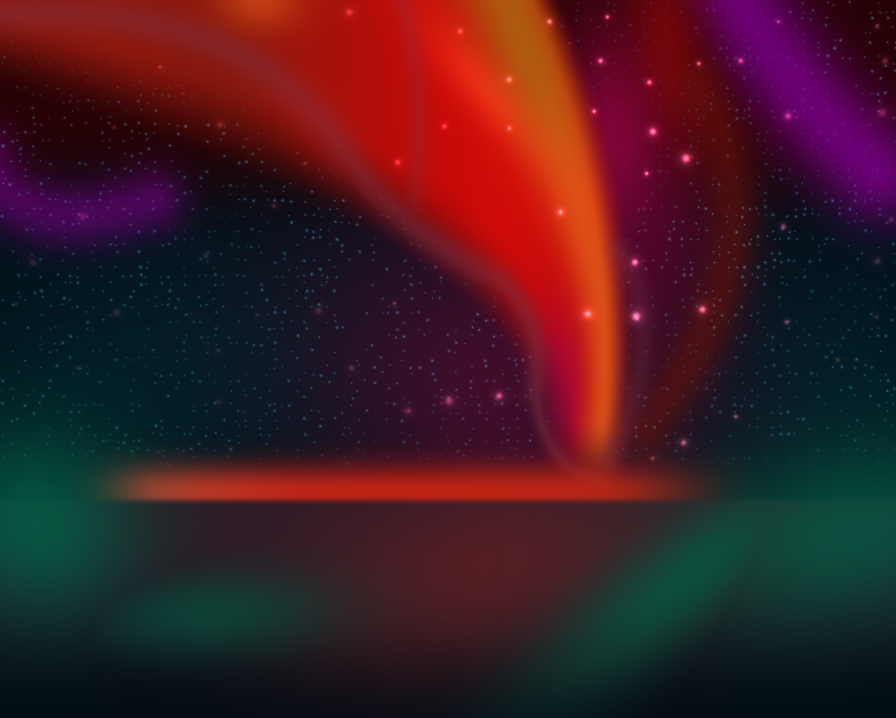
A Shadertoy shader for this background:

```glsl
// Draws a red aurora curtain rising from a glowing horizon under a starry sky.

const vec2 CANVAS = vec2(1.25, 1); // design proportions
const float HORIZON = .304;
const float DUST_CELLS = 95.;
const float SPARK_CELLS = 15.;
const float FOLD_AMOUNT = .1;

const vec3 NAVY = vec3(.012, .045, .075);
const vec3 DEEP_SEA = vec3(0, .125, .165);
const vec3 PLUM = vec3(.28, .05, .17);
const vec3 EMBER = vec3(.15, .008, .02);
const vec3 CRIMSON = vec3(.77, .04, .03);
const vec3 RUST = vec3(.55, .09, .05);
const vec3 ORANGE = vec3(.86, .33, .09);
const vec3 MUSTARD = vec3(.66, .38, .06);
const vec3 MAGENTA = vec3(.62, .02, .28);
const vec3 VIOLET = vec3(.45, 0, .5);
const vec3 GLOW = vec3(.77, .14, .08);
const vec3 TEAL = vec3(.02, .34, .26);
const vec3 GROUND = vec3(.17, .1, .15);
const vec3 PALE = vec3(.5, .2, .27);

vec2 hash2(vec2 p) {
  vec3 h = fract(p.xyx * vec3(.1031, .103, .0973));
  h += dot(h, h.yzx + 33.33);
  return fract((h.xx + h.yz) * h.zy);
}

float corner(vec2 cell, vec2 offset) {
  return dot(hash2(cell) * 2. - 1., offset);
}

float gradientNoise(vec2 p) {
  vec2 i = floor(p), f = fract(p), u = f * f * (3. - 2. * f), e = vec2(1, 0);
  return mix(mix(corner(i, f), corner(i + e, f - e), u.x),
    mix(corner(i + e.yx, f - e.yx), corner(i + 1., f - 1.), u.x), u.y);
}

// Rotated soft ellipse; radii are fractions of the height.
float blob(vec2 p, vec2 center, vec2 radius, float angle) {
  vec2 d = (p - center) * CANVAS;
  float c = cos(angle), s = sin(angle);
  d = vec2(c * d.x + s * d.y, c * d.y - s * d.x) / radius;
  return exp(-dot(d, d));
}

// Soft stroke along a quadratic curve.
float ribbon(vec2 p, vec2 a, vec2 b, vec2 c, float width) {
  float nearest = 9.;
  vec2 start = a;
  for (int i = 1; i <= 10; i++) {
    float t = float(i) / 10.;
    vec2 end = mix(mix(a, b, t), mix(b, c, t), t);
    vec2 d = (p - start) * CANVAS, e = (end - start) * CANVAS;
    nearest = min(nearest, length(d - e * clamp(dot(d, e) / dot(e, e), 0., 1.)));
    start = end;
  }
  return exp(-nearest * nearest / (width * width));
}

// At most one randomly placed star per grid cell.
float stars(vec2 p, float cells, float density, float size) {
  vec2 g = p * CANVAS * cells, id = floor(g), traits = hash2(id + 71.);
  float d = length(fract(g) - .25 - .5 * hash2(id));
  float r = d / (size * cells * mix(.55, 1.3, traits.y * traits.y));
  return step(traits.x, density) * smoothstep(.5, .25, d)
    * (exp(-r * r) + .2 * exp(-r * r * .16));
}

vec3 sky(vec2 p) {
  vec3 col = mix(NAVY, DEEP_SEA, .8 * blob(p, vec2(.2, .49), vec2(.36, .2), 0.));
  col = mix(col, DEEP_SEA, .75 * blob(p, vec2(.92, .48), vec2(.22, .2), 0.));
  col = mix(col, PLUM, .9 * blob(p, vec2(.56, .46), vec2(.28, .23), -.5));
  col = mix(col, EMBER, smoothstep(.66, .84, p.y));
  // Violet veils and pink haze
  col = mix(col, VIOLET, .9 * ribbon(p, vec2(.8, 1.05), vec2(.88, .87), vec2(.98, .76), .068));
  col = mix(col, VIOLET, .6 * ribbon(p, vec2(-.02, .78), vec2(.02, .66), vec2(.17, .72), .045));
  col = mix(col, CRIMSON * .6, .9 * blob(p, vec2(.745, .93), vec2(.055, .17), .12));
  col = mix(col, MAGENTA, .8 * blob(p, vec2(.69, .79), vec2(.065, .17), .15));
  col = mix(col, MAGENTA * .55, .6 * blob(p, vec2(.74, .65), vec2(.1, .17), -.1));
  return mix(col, RUST * .75, .55 * ribbon(p, vec2(.78, .88), vec2(.88, .66), vec2(.72, .4), .035));
}

vec3 addCurtain(vec3 col, vec2 p) {
  float left = .625 - 2.38 * pow(max(p.y - .33, 0.), 2.64);
  float inset = .695 - .35 * (p.y - .51) * (p.y - .51) - p.x;
  float high = smoothstep(.45, .95, p.y), soft = mix(.03, .16, high);
  float mask = smoothstep(-soft, soft, p.x - left) * smoothstep(-.018, .022, inset)
    * smoothstep(.3, .42, p.y);
  vec3 body = mix(RUST, CRIMSON, smoothstep(.25, .5, p.x));
  body = mix(body, MAGENTA, .75 * blob(p, vec2(.625, .44), vec2(.045, .13), 0.));
  body = mix(body, GLOW * 1.25, .8 * blob(p, vec2(.55, .87), vec2(.035, .12), .75));
  float rim = (inset - mix(.016, .045, high)) / mix(.023, .055, high);
  body = mix(body, mix(ORANGE, MUSTARD, smoothstep(.7, .95, p.y)), .9 * exp(-rim * rim));
  body = mix(body, ORANGE, .6 * blob(p, vec2(.29, 1), vec2(.06, .04), 0.));
  body *= 1. + FOLD_AMOUNT * gradientNoise(vec2(inset * 11., p.y * 2.));
  col = mix(col, body, mask);

  // Pale threads following the folds
  vec2 path[9] = vec2[9](vec2(0, .98), vec2(.28, 1), vec2(.39, .78), vec2(.45, .67),
    vec2(.56, .61), vec2(.61, .56), vec2(.597, .45), vec2(.61, .34), vec2(.673, .33));
  float thread = .6 * ribbon(p, vec2(.45, 1), vec2(.48, .85), vec2(.46, .7), .015);
  thread = max(thread, .7 * ribbon(p, vec2(.69, .65), vec2(.75, .55), vec2(.68, .35), .016));
  for (int i = 0; i < 8; i += 2)
    thread = max(thread, ribbon(p, path[i], path[i + 1], path[i + 2], .024 - .0024 * float(i)));
  return mix(col, PALE, .42 * thread);
}

vec3 addLand(vec3 col, vec2 p) {
  float rise = p.y - HORIZON, fade = max(rise - .012, 0.) / .036;
  float span = smoothstep(.06, .18, p.x) * (1. - smoothstep(.66, .86, p.x));
  vec3 glow = mix(vec3(.78, .26, .18), GLOW, smoothstep(.12, .38, p.x));
  col = mix(col, glow, span * .95 * exp(-fade * fade));
  vec3 ground = mix(NAVY, GROUND, smoothstep(0., .28, p.y));
  ground = mix(ground, vec3(.36, .12, .14), .85 * blob(p, vec2(.55, .21), vec2(.28, .14), .2));
  col = mix(ground, col, smoothstep(-.008, .006, rise));
  // Teal mist on both sides
  float mist = .95 * blob(p, vec2(.04, .27), vec2(.15, .14), -.4);
  mist = max(mist, .65 * blob(p, vec2(.23, .145), vec2(.18, .06), .05));
  mist = max(mist, .85 * blob(p, vec2(.77, .2), vec2(.25, .075), .65));
  mist = max(mist, .85 * blob(p, vec2(.95, .26), vec2(.25, .13), .2));
  return mix(col, TEAL, mist);
}

void mainImage(out vec4 fragColor, in vec2 fragCoord) {
  vec2 p = fragCoord / iResolution.xy;
  vec3 col = addLand(addCurtain(sky(p), p), p);
  // Blue dust and pink sparks
  float above = smoothstep(.33, .4, p.y);
  float dust = (.6 + .6 * gradientNoise(p * 7.)) * (1. - smoothstep(.2, .55, col.r));
  col += vec3(.12, .36, .46) * stars(p, DUST_CELLS, .32, .0013) * dust * above;
  float field = min(blob(p, vec2(.68, .65), vec2(.22, .45), 0.) + .25 * p.y, 1.);
  col += vec3(.95, .42, .6) * stars(p, SPARK_CELLS, .23, .0038) * field * above;
  fragColor = vec4(clamp(col, 0., 1.), 1);
}
```
